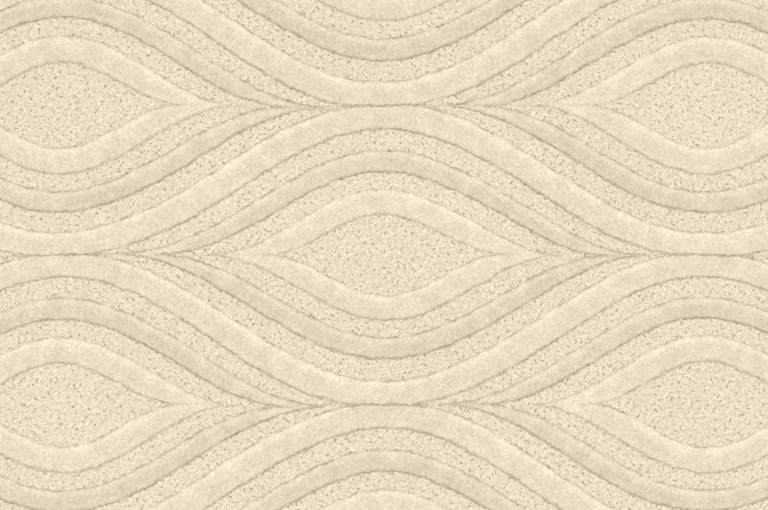
Write a WebGL 2 fragment shader that draws this pattern.

```glsl
#version 300 es
precision highp float;
// Carved cream wool rug: staggered ogee eyes with nested raised bands.

uniform vec2 u_resolution;
out vec4 fragColor;

const float PI = 3.14159265;
const vec2 HALF_CELL = vec2(0.632, 0.294);

vec2 gradientAt(vec2 cell) {
    vec3 h = fract(cell.xyx * vec3(0.1031, 0.1030, 0.0973));
    h += dot(h, h.yzx + 33.33);
    float angle = 2.0 * PI * fract((h.x + h.y) * h.z);
    return vec2(cos(angle), sin(angle));
}

float gradientNoise(vec2 p) {
    vec2 i = floor(p), f = fract(p);
    vec2 w = f * f * f * (f * (f * 6.0 - 15.0) + 10.0);
    float a = dot(gradientAt(i), f);
    float b = dot(gradientAt(i + vec2(1, 0)), f - vec2(1, 0));
    float c = dot(gradientAt(i + vec2(0, 1)), f - vec2(0, 1));
    float d = dot(gradientAt(i + vec2(1, 1)), f - vec2(1, 1));
    return mix(mix(a, b, w.x), mix(c, d, w.x), w.y);
}

// Local coordinates of the ogee that holds u; neighbours are staggered.
vec2 ogeeCell(vec2 u) {
    vec2 q = mod(u + 1.0, 2.0) - 1.0;
    bool inside = abs(q.y) < 0.5 + 0.5 * cos(PI * q.x);
    return inside ? q : mod(u, 2.0) - 1.0;
}

// Approximate signed distance to a bell arch of given height and half width.
float archDistance(vec2 q, float rise, float reach) {
    float t = PI * min(abs(q.x) / reach, 1.0);
    float slope = 0.5 * rise * PI / reach * sin(t) * HALF_CELL.y / HALF_CELL.x;
    float gap = abs(q.y) - 0.5 * rise * (1.0 + cos(t));
    return gap * HALF_CELL.y / sqrt(1.0 + slope * slope);
}

void main() {
    vec2 p = (gl_FragCoord.xy - 0.5 * u_resolution) / u_resolution.y;

    // Slight hand-carved wander of the outlines, fringed by single tufts
    vec2 wander = vec2(gradientNoise(p * 2.7 + 11.0), gradientNoise(p * 3.1 + 47.0));
    vec2 ripple = vec2(gradientNoise(p * 32.0 + 5.0), gradientNoise(p * 32.0 + 90.0));
    vec2 tuft = vec2(gradientNoise(p * 110.0 + 7.0), gradientNoise(p * 110.0 + 70.0));
    vec2 q = ogeeCell((p + 0.010 * wander + 0.003 * ripple + 0.003 * tuft) / HALF_CELL);

    // Nested arches alternate between cut pile and raised smooth bands
    float rises[5] = float[5](0.28, 0.45, 0.57, 0.71, 0.85);
    float reaches[5] = float[5](0.37, 0.55, 0.70, 0.83, 0.95);
    float raised = 0.0, middleBand = 0.0, groove = 0.0, bevel = 0.0;
    float upward = clamp(q.y * 9.0, -1.0, 1.0);
    for (int k = 0; k < 5; k++) {
        float d = archDistance(q, rises[k], reaches[k]);
        float side = k % 2 == 0 ? 1.0 : -1.0;
        float outside = smoothstep(-0.003, 0.003, d);
        raised += side * outside;
        middleBand += k == 2 ? outside : k == 3 ? -outside : 0.0;

        // Edges turned from the light cut a deeper shadow
        float lit = -side * upward;
        float fade = 1.0 - smoothstep(reaches[k] - 0.04, reaches[k] + 0.06, abs(q.x));
        float worn = 0.70 + 0.9 * gradientNoise(p * 38.0 + float(k) * 17.0);
        float depth = clamp(worn - 0.22 * lit, 0.1, 1.0) * (k < 2 ? 0.75 : 1.0);
        groove = max(groove, depth * fade * exp(-pow(d / 0.0024, 2.0)));
        float onBand = smoothstep(-0.001, 0.004, d * side);
        bevel += lit * fade * onBand * exp(-abs(d) / 0.010);
        bevel += 0.5 * fade * onBand * exp(-pow((d * side - 0.008) / 0.005, 2.0));
    }

    // Short cut where vertically stacked ogees touch
    vec2 top = vec2(abs(q.x), 1.0 - abs(q.y));
    vec2 flank = vec2(1.0 - abs(q.x), abs(q.y));
    vec2 seam = top.x < flank.x ? top : flank;
    float cut = exp(-pow(seam.y * HALF_CELL.y / 0.0026, 2.0));
    groove = max(groove, cut * (1.0 - smoothstep(0.10, 0.18, seam.x)));

    // Grain on turned axes: open looped pile against dense sheared pile
    vec2 grain = mat2(0.8, 0.6, -0.6, 0.8) * p;
    float fine = gradientNoise(grain * 215.0);
    float medium = gradientNoise(grain.yx * 125.0 + 31.0);
    float patches = gradientNoise(grain * 34.0 + 12.0);
    float pits = smoothstep(0.18, 0.5, -0.6 * fine - 0.6 * medium);
    float roughPile = 0.11 * fine + 0.07 * medium + 0.025 * patches - 0.11 * pits;
    float smoothPile = 0.06 * fine + 0.05 * medium + 0.05 * patches;

    float tone = mix(0.020 + roughPile, 0.022 + smoothPile, raised);
    tone -= 0.036 * middleBand;
    tone += 0.048 * bevel;
    tone += 0.012 * gradientNoise(p * 4.0 + 20.0);
    tone -= 0.16 * groove;

    vec3 wool = vec3(0.90, 0.85, 0.76);
    fragColor = vec4(clamp(wool + tone, 0.0, 1.0), 1.0);
}
```
